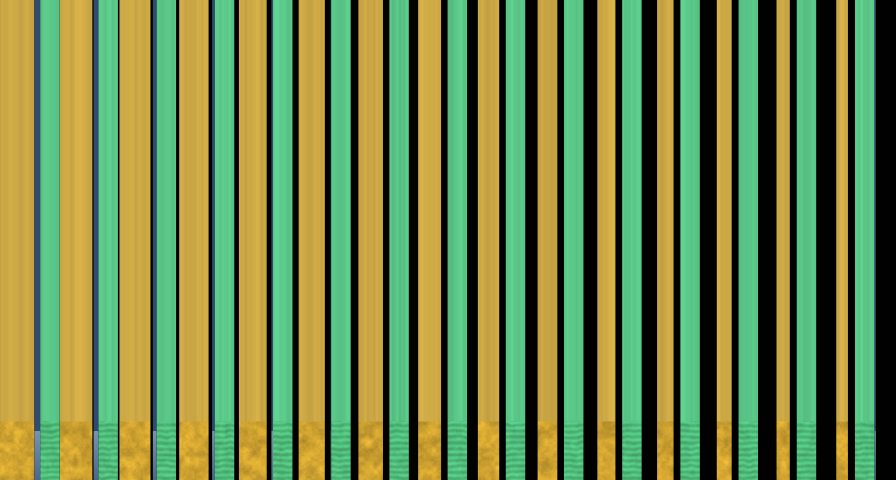
Reproduce this pattern procedurally as a WebGL 1 fragment shader.

```glsl
precision highp float;
// Fifteen gold and fifteen green vertical bars on black. Gold narrows to the right,
// green keeps its width on a slightly tighter pitch, with fading blue slivers beside it.
// Bars are box masks; hashed value noise adds streaks above and worn texture at the foot.

uniform vec2 u_resolution;

// Layout, in fractions of the canvas width
const float COUNT = 15.0;
const float GOLD_PITCH = 1.0 / 15.0;
const float GOLD_WIDTH = 0.0382;
const float GOLD_SHRINK = 0.0018;
const float GREEN_START = 0.0449;
const float GREEN_PITCH = 0.06495;
const float GREEN_WIDTH = 0.0217;
const float BLUE_WIDTH = 0.0066;
const float BLUE_SHRINK = 0.0012;
const float LAST_SLIVER = 0.0016;

// Heights, in fractions of the canvas height
const float FOOT_HEIGHT = 0.122;
const float BLUE_FOOT = 0.102;
const float RIB_PITCH = 0.0122;

const vec3 BLACK = vec3(0.004, 0.004, 0.003);
const vec3 GOLD = vec3(0.805, 0.663, 0.272);
const vec3 GOLD_FOOT = vec3(0.815, 0.640, 0.190);
const vec3 GREEN = vec3(0.355, 0.780, 0.535);
const vec3 GREEN_FOOT = vec3(0.310, 0.735, 0.480);
const vec3 BLUE = vec3(0.185, 0.290, 0.450);
const vec3 BLUE_PALE = vec3(0.500, 0.610, 0.720);

float hash(vec2 p) {
  vec3 q = fract(p.xyx * vec3(0.1031, 0.1030, 0.0973));
  q += dot(q, q.yzx + 33.33);
  return fract((q.x + q.y) * q.z);
}

float noise(vec2 p) {
  vec2 cell = floor(p);
  vec2 f = fract(p);
  f = f * f * (3.0 - 2.0 * f);
  float low = mix(hash(cell), hash(cell + vec2(1.0, 0.0)), f.x);
  float high = mix(hash(cell + vec2(0.0, 1.0)), hash(cell + vec2(1.0, 1.0)), f.x);
  return mix(low, high, f.y);
}

// Layered noise centred on zero
float mottle(vec2 p) {
  float sum = 0.0;
  float weight = 0.5;
  for (int octave = 0; octave < 4; octave++) {
    sum += weight * (noise(p) - 0.5);
    p = p * 2.1 + 17.3;
    weight *= 0.6;
  }
  return sum;
}

// Antialiased coverage of the interval from left to right
float band(float x, float left, float right, float pixel) {
  float enter = clamp((x - left) / pixel + 0.5, 0.0, 1.0);
  float leave = clamp((x - right) / pixel + 0.5, 0.0, 1.0);
  return max(enter - leave, 0.0);
}

// Vertical streaks, constant along the bar
float streaks(float x, float seed) {
  float broad = noise(vec2(x * 130.0, seed)) - 0.5;
  float fine = noise(vec2(x * 390.0, seed + 40.0)) - 0.5;
  return 0.5 * broad + 0.6 * fine;
}

vec3 goldPaint(vec2 p, float foot) {
  vec3 shaft = GOLD * (1.0 + 0.13 * streaks(p.x, 3.0));
  vec3 worn = GOLD_FOOT * (1.0 + 0.42 * mottle(p * 95.0));
  return mix(shaft, worn, foot);
}

vec3 greenPaint(vec2 p, float y, float foot) {
  vec3 shaft = GREEN * (1.0 + 0.15 * streaks(p.x, 11.0));
  float wobble = 0.35 * noise(p * vec2(140.0, 60.0));
  float rib = cos(6.28318 * (y / RIB_PITCH + wobble));
  vec3 ribbed = GREEN_FOOT * (1.0 + 0.09 * rib + 0.20 * mottle(p * 150.0));
  return mix(shaft, ribbed, foot);
}

vec3 bluePaint(float y, float pixel) {
  float foot = band(y, -1.0, BLUE_FOOT, pixel);
  return mix(BLUE, BLUE_PALE, foot * mix(0.35, 0.9, y / BLUE_FOOT));
}

void main() {
  vec2 uv = gl_FragCoord.xy / u_resolution;
  vec2 pixel = 1.0 / u_resolution;
  vec2 p = gl_FragCoord.xy / u_resolution.x;
  float foot = band(uv.y, -1.0, FOOT_HEIGHT, pixel.y);

  // Gather coverage of every bar
  float gold = 0.0;
  float green = 0.0;
  float blue = 0.0;
  for (int i = 0; i < int(COUNT); i++) {
    float n = float(i);
    float goldLeft = n * GOLD_PITCH;
    float greenLeft = GREEN_START + n * GREEN_PITCH;
    float sliver = max(BLUE_WIDTH - n * BLUE_SHRINK, 0.0);
    gold += band(uv.x, goldLeft, goldLeft + GOLD_WIDTH - n * GOLD_SHRINK, pixel.x);
    green += band(uv.x, greenLeft, greenLeft + GREEN_WIDTH, pixel.x);
    blue += band(uv.x, greenLeft - sliver, greenLeft, pixel.x);
  }
  float lastEdge = GREEN_START + (COUNT - 1.0) * GREEN_PITCH + GREEN_WIDTH;
  blue += band(uv.x, lastEdge, lastEdge + LAST_SLIVER, pixel.x);

  // Paint slivers first, then the bars over them
  vec3 color = mix(BLACK, bluePaint(uv.y, pixel.y), min(blue, 1.0));
  color = mix(color, goldPaint(p, foot), min(gold, 1.0));
  color = mix(color, greenPaint(p, uv.y, foot), min(green, 1.0));
  gl_FragColor = vec4(color, 1.0);
}
```
